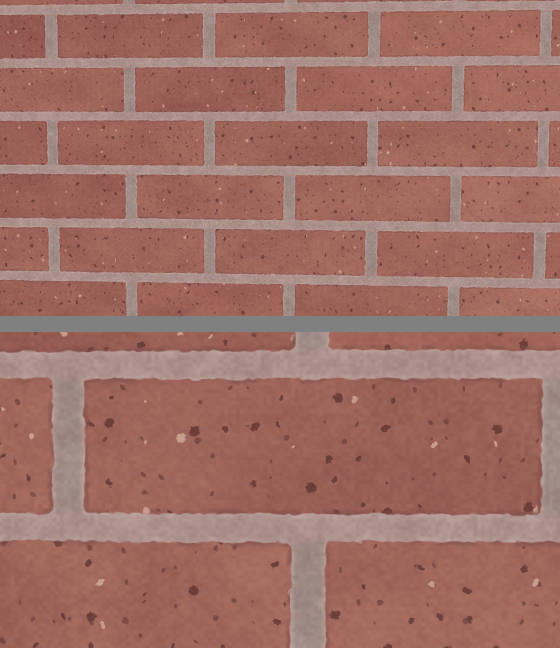
Top: the whole. Bottom: its middle third, enlarged.
This texture is drawn by a WebGL 2 fragment shader. Its source:

```glsl
#version 300 es
precision highp float;

uniform vec2 u_resolution;
out vec4 fragColor;

const vec3 BRICK_DARK = vec3(0.56, 0.335, 0.305);
const vec3 BRICK_LIGHT = vec3(0.675, 0.445, 0.39);
const vec3 MORTAR_DARK = vec3(0.61, 0.50, 0.475);
const vec3 MORTAR_LIGHT = vec3(0.75, 0.65, 0.63);
const vec3 RIM_SHADOW = vec3(0.50, 0.31, 0.285);
const vec3 PIT = vec3(0.36, 0.20, 0.19);
const vec3 CHIP = vec3(0.83, 0.67, 0.61);

float hash(vec2 p) {
    return fract(sin(dot(p, vec2(127.1, 311.7))) * 43758.5453);
}

float noise(vec2 p) {
    vec2 cell = floor(p);
    vec2 f = fract(p);
    f = f * f * (3.0 - 2.0 * f);
    float low = mix(hash(cell), hash(cell + vec2(1, 0)), f.x);
    float high = mix(hash(cell + vec2(0, 1)), hash(cell + vec2(1, 1)), f.x);
    return mix(low, high, f.y);
}

float fbm(vec2 p) {
    float sum = 0.0;
    float amplitude = 0.5;
    for (int i = 0; i < 4; i++) {
        sum += amplitude * noise(p);
        p = p * 2.03 + 17.3;
        amplitude *= 0.5;
    }
    return sum / 0.9375;
}

float boxDistance(vec2 p, vec2 halfSize, float radius) {
    vec2 q = abs(p) - halfSize + radius;
    return length(max(q, 0.0)) + min(max(q.x, q.y), 0.0) - radius;
}

// Scattered irregular specks, at most one in each grid cell
float specks(vec2 p, float size, float chance, float radius, float seed, float pixel) {
    vec2 cell = floor(p / size);
    vec2 id = cell + seed;
    vec2 jitter = vec2(hash(id + 3.1), hash(id + 7.7));
    vec2 d = p - (cell + 0.3 + 0.4 * jitter) * size;
    float angle = (hash(id + 11.9) - 0.5) * 2.4;
    d = mat2(cos(angle), -sin(angle), sin(angle), cos(angle)) * d;
    d.x *= 1.0 + 1.2 * hash(id + 19.3);
    float r = radius * (0.35 + 0.65 * hash(id + 5.3));
    float edge = length(d) - r + radius * 0.5 * (noise(p * 420.0) - 0.5);
    return step(hash(id), chance) * (1.0 - smoothstep(-pixel, pixel, edge));
}

// Slightly fanned wall: returns course and brick coordinates, and sets the pitch
vec2 wallCoords(vec2 p, out vec2 pitch) {
    pitch.y = 0.1678 + 0.0047 * p.x;
    float course = (0.632 - p.y) / pitch.y;
    float x = (p.x - 0.69) * (1.0 + 0.005 * (course - 0.5)) + 0.523;
    pitch.x = 0.4852 + 0.0412 * x;
    float offset = 0.5 * mod(floor(course), 2.0);
    return vec2(x / (0.4852 + 0.0206 * x) + offset, course);
}

vec3 mortarColor(vec2 p, float dist, float upright) {
    float tone = 0.15 + 0.6 * fbm(p * 45.0) + 0.4 * (noise(p * 250.0) - 0.5);
    tone += 0.25 * (1.0 - smoothstep(0.0, 0.008, dist)) - 0.2 * upright;
    vec3 color = mix(MORTAR_DARK, MORTAR_LIGHT, clamp(tone, 0.0, 1.0));
    return mix(color, vec3(dot(color, vec3(0.333))), 0.25 * upright);
}

vec3 brickColor(vec2 p, vec2 id, float pixel) {
    float tone = 0.3 + 0.4 * (hash(id + 2.7) - 0.5) + 0.16 * p.x;
    tone += 0.7 * (fbm(p * vec2(9.0, 14.0) + id * 5.0) - 0.5);
    tone += 0.38 * (noise(p * 240.0) - 0.5) + 0.3 * (fbm(p * 75.0) - 0.5);
    vec3 color = mix(BRICK_DARK, BRICK_LIGHT, clamp(tone + 0.12, -0.1, 1.1));
    color *= 1.0 + vec3(0.0, -0.03, -0.03) * (hash(id + 8.1) - 0.3);
    float pits = specks(p, 0.029, 0.28, 0.0062, 31.0, pixel);
    pits = max(pits, 0.7 * specks(p + 0.37, 0.019, 0.22, 0.0036, 83.0, pixel));
    float chips = specks(p + 0.19, 0.038, 0.16, 0.0052, 57.0, pixel);
    color = mix(color, PIT, 0.75 * pits);
    return mix(color, CHIP, 0.8 * chips);
}

void main() {
    vec2 p = gl_FragCoord.xy / u_resolution.y;
    float pixel = 1.0 / u_resolution.y;

    // Running bond with small size differences between bricks
    vec2 pitch;
    vec2 wall = wallCoords(p, pitch);
    vec2 id = floor(wall);
    vec2 local = (fract(wall) - 0.5) * pitch;
    vec2 joint = vec2(0.0185, 0.0155) + vec2(0.004, 0.0015) * (hash(id + 4.0) - 0.5);
    vec2 halfSize = 0.5 * pitch - joint;
    local.y += 0.0015 * (hash(id + 6.0) - 0.5) + 0.004 * (hash(id + 9.0) - 0.5) * local.x;

    // Ragged brick outline
    float ragged = 0.004 * (fbm(p * 60.0) - 0.5) + 0.0025 * (noise(p * 190.0) - 0.5);
    float dist = boxDistance(local, halfSize, 0.005) + ragged;
    float upright = smoothstep(0.0, 0.006, abs(local.x) - halfSize.x)
        * (1.0 - smoothstep(-0.004, 0.004, abs(local.y) - halfSize.y));

    // Clay, shaded rim and crusty joints
    vec3 brick = brickColor(p, id, pixel);
    float rim = smoothstep(-0.006, -0.001, dist) * smoothstep(0.25, 0.7, noise(p * 70.0));
    brick = mix(brick, RIM_SHADOW, 0.6 * rim);
    vec3 mortar = mortarColor(p, dist, upright);
    float cover = smoothstep(-0.6 * pixel, 0.6 * pixel + 0.001, dist);
    fragColor = vec4(mix(brick, mortar, cover), 1.0);
}
```
